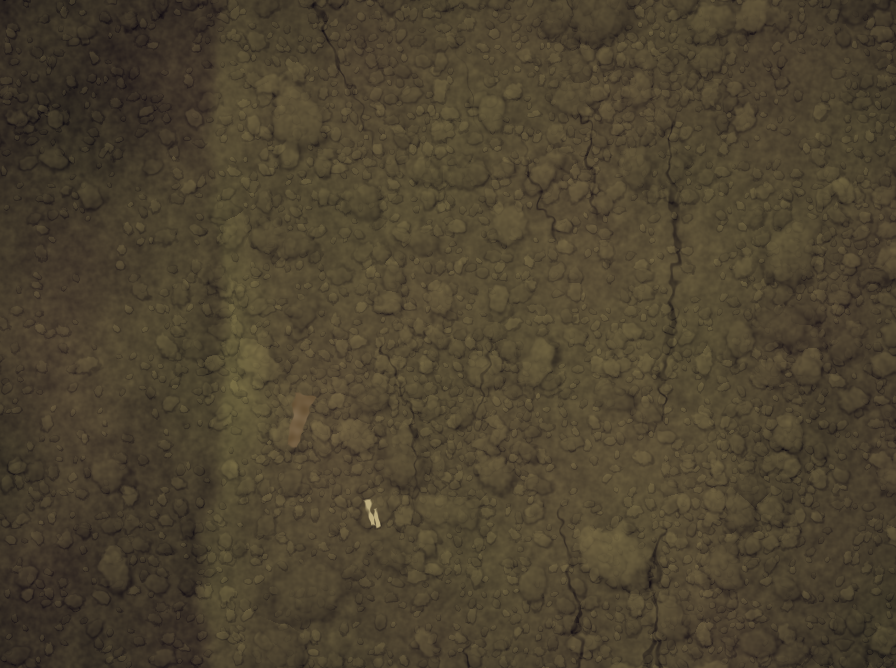
This texture is drawn by a WebGL 1 fragment shader. Its source:

```glsl
precision highp float;
// Dry cloddy soil seen from above: four sizes of jittered clods over noisy earth,
// split by jagged upright cracks, with a pale ridge and soft furrows on the left.
// Everything adds to one tone value, which a brown colour ramp turns into earth.
uniform vec2 u_resolution;

#define EXPOSURE 0.66
#define CONTRAST 1.32
#define VIGNETTE 0.98
#define GRAIN 0.30
#define CLOD_CONTRAST 0.32
#define GAP_DEPTH 0.29
#define CRACK_DEPTH 0.62
#define RIDGE_X 0.325
#define DARK_EARTH vec3(0.19, 0.16, 0.13)
#define PALE_EARTH vec3(0.41, 0.36, 0.24)
#define STRAW vec3(0.74, 0.68, 0.50)
#define CHIP vec3(0.43, 0.35, 0.24)

vec2 hash2(vec2 p) {
  vec3 q = fract(p.xyx * vec3(0.1031, 0.1030, 0.0973));
  q += dot(q, q.yzx + 33.33);
  return fract((q.xx + q.yz) * q.zy);
}

mat2 turn(float a) {
  float c = cos(a), s = sin(a);
  return mat2(c, s, -s, c);
}

float corner(vec2 cell, vec2 offset) {
  return dot(hash2(cell) * 2.0 - 1.0, offset);
}

// Gradient noise, roughly -0.7 to 0.7
float noise(vec2 p) {
  vec2 i = floor(p), f = fract(p), e = vec2(1.0, 0.0);
  vec2 u = f * f * f * (f * (f * 6.0 - 15.0) + 10.0);
  return mix(mix(corner(i, f), corner(i + e, f - e), u.x),
             mix(corner(i + e.yx, f - e.yx), corner(i + 1.0, f - 1.0), u.x), u.y);
}

float fbm(vec2 p) {
  float sum = 0.0, gain = 0.6;
  for (int i = 0; i < 4; i++) {
    sum += gain * noise(p);
    p = turn(0.6) * p * 2.1 + 7.3;
    gain *= 0.6;
  }
  return sum;
}

// Lays one size of clods, with dark gaps around them, over the given relief
float addClods(float relief, vec2 p, float size, float density, float seed) {
  vec2 g = p / size, id = floor(g), rel = vec2(0.0);
  float nearest = 9.0, shade = 0.5;
  float wobble = 0.55 * noise(g * 2.1 + seed) + 0.28 * noise(g * 5.5 - seed);
  for (int y = -1; y <= 1; y++) {
    for (int x = -1; x <= 1; x++) {
      vec2 c = id + vec2(float(x), float(y));
      vec2 h = hash2(c + seed), k = hash2(c + seed + 57.7);
      vec2 place = (c + 0.5) * size;
      float clump = 0.9 * noise(place * 4.0 + 3.0);
      float share = (density + clump) * mix(0.5, 1.0, smoothstep(0.25, 0.42, place.x));
      if (k.x > share) continue;
      float radius = mix(0.22, 0.54, k.y * k.y);
      vec2 q = (g - c - 0.5 - (h - 0.5) * 0.7) / radius;
      vec2 s = abs(turn(6.283 * h.x) * q * vec2(0.82, 1.15));
      float hexagon = max(s.x, 0.5 * s.x + 0.87 * s.y) * 1.06;
      float d = mix(length(s), hexagon, 0.6) + wobble;
      if (d < nearest) { nearest = d; rel = q; shade = h.y; }
    }
  }
  float soft = 0.06 + 2.4 / (u_resolution.y * size);
  float cover = 1.0 - smoothstep(1.0 - soft, 1.0 + soft, nearest);
  float lit = clamp(dot(rel, vec2(-0.3, 0.8)), -1.0, 1.0);
  float stone = 0.06 + CLOD_CONTRAST * ((shade - 0.45) * 0.75 + 0.38 * lit);
  stone -= 0.14 * smoothstep(0.7, 1.05, nearest);
  float gap = (1.0 - smoothstep(0.95, 1.45, nearest)) * (0.6 - 0.5 * lit);
  return mix(relief - GAP_DEPTH * gap, stone + relief * 0.35, cover);
}

// Broken, jagged upright cracks that open into small pits
float cracks(vec2 p) {
  float dark = 0.0, px = 1.0 / u_resolution.y;
  float jag = 0.022 * noise(p * 28.0) + 0.012 * noise(p * 65.0);
  for (int i = 0; i < 6; i++) {
    float n = float(i);
    float path = 0.58 + 0.085 * n + 0.16 * (0.5 - p.y) * cos(n * 1.7);
    path += 0.08 * noise(vec2(p.y * 4.5, n * 9.7)) + jag;
    float open = smoothstep(-0.08, 0.35, noise(vec2(p.y * 3.7 + n * 4.1, n + 0.4)));
    float width = open * (0.0022 + 0.010 * max(0.0, noise(p * 24.0 + n)));
    float line = 1.0 - smoothstep(width - px, width + px + 0.0015, abs(p.x - path));
    dark = max(dark, line * smoothstep(0.0, 0.3, open) * (0.75 + 0.7 * noise(p * 45.0)));
  }
  return dark;
}

// Coverage of a tilted sliver with a ragged edge
float sliver(vec2 p, vec2 centre, vec2 halfSize, float angle) {
  vec2 q = turn(angle) * (p - centre);
  q.x *= 1.0 - 0.3 * q.y / halfSize.y;
  q = abs(q) - halfSize;
  float d = max(q.x, q.y) + 0.006 * noise(p * 70.0);
  return 1.0 - smoothstep(-1.0, 1.0, d * u_resolution.y);
}

void main() {
  vec2 p = gl_FragCoord.xy / u_resolution.y, uv = gl_FragCoord.xy / u_resolution;

  // Broad light, furrows and ridge
  vec2 away = (uv - vec2(0.57, 0.5)) * vec2(1.1, 0.8);
  float light = EXPOSURE - VIGNETTE * dot(away, away) + 0.24 * fbm(p * 3.6);
  float edge = p.x - RIDGE_X - 0.07 * noise(vec2(p.y * 4.0, 2.6)) - 0.02 * noise(p * 17.0);
  float left = 1.0 - smoothstep(-0.03, 0.0, edge);
  light += left * 0.50 * noise(turn(-0.75) * p * vec2(2.5, 7.0) + 1.7);
  float ridge = smoothstep(-0.010, 0.012, edge) * (1.0 - smoothstep(0.01, 0.10, edge));
  ridge *= 0.85 + 0.9 * noise(p * 7.0 + 4.0);
  light += 0.17 * ridge - 0.10 * exp(-pow((edge + 0.016) / 0.014, 2.0));

  // Clods from fine to coarse, then cracks
  vec2 bent = p + 0.004 * vec2(noise(p * 40.0), noise(p * 40.0 + 19.0));
  float relief = GRAIN * fbm(p * 34.0);
  relief = addClods(relief, bent, 0.017, 0.62, 11.0);
  relief = addClods(relief, bent, 0.029, 0.50, 37.0);
  relief = addClods(relief, bent, 0.052, 0.36, 71.0);
  relief = addClods(relief, bent, 0.096, 0.22, 93.0);
  relief += 0.16 * noise(p * 75.0) + 0.13 * noise(p * 140.0);
  float tone = mix(0.46, light + relief, CONTRAST) - CRACK_DEPTH * cracks(p);

  // Earth colour, with a slight drift between red and olive
  vec3 color = mix(DARK_EARTH, PALE_EARTH, clamp(tone, -0.5, 1.35));
  color += vec3(-0.005, 0.003, -0.004) * (ridge + 2.0 * noise(p * 5.0 + 8.0));

  // Wood chip and straw
  float chip = sliver(p, vec2(0.447, 0.37), vec2(0.011, 0.040), 0.25);
  color = mix(color, CHIP + 0.12 * noise(p * 60.0), chip);
  float straw = max(sliver(p, vec2(0.554, 0.233), vec2(0.0035, 0.019), -0.22),
                    sliver(p, vec2(0.564, 0.226), vec2(0.0030, 0.014), -0.22));
  color = mix(color, STRAW, straw);
  gl_FragColor = vec4(color, 1.0);
}
```
